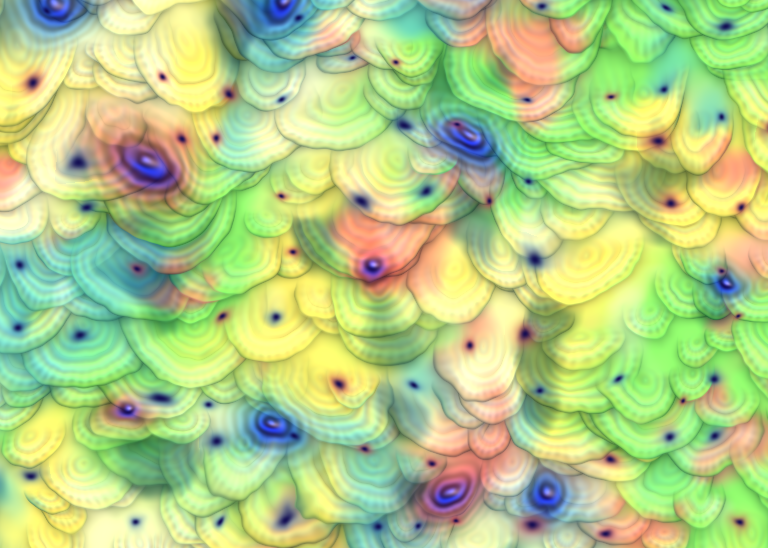
Give the GLSL for this pattern, as a WebGL 1 fragment shader.

```glsl
precision highp float;
// Melting pastel scallops: jittered discs are painted row by row from the bottom up,
// each with inked nested rims, a soft shadow and fine iridescent ripples.
// Noise fields choose the tints; scattered eyes and small dark spots go on top.
uniform vec2 u_resolution;

#define SCALE_CELL vec2(0.105, 0.075)
#define RADIUS_MIN 0.045
#define RADIUS_MAX 0.125
#define RIPPLE_PITCH 0.0175
#define RIPPLE_DEPTH 0.060
#define RIM_INK 0.50
#define SHADOW_DEPTH 0.24
#define CONTRAST 1.18
#define EYE_CELL 0.31
#define EYE_CHANCE 0.58
#define SPOT_CELL 0.115
#define SPOT_CHANCE 0.60

const float TAU = 6.28318;
const vec3 CREAM = vec3(0.93, 0.93, 0.70);
const vec3 YELLOW = vec3(0.96, 0.91, 0.45);
const vec3 GREEN = vec3(0.57, 0.91, 0.45);
const vec3 TEAL = vec3(0.40, 0.76, 0.72);
const vec3 SALMON = vec3(0.97, 0.57, 0.50);
const vec3 INDIGO = vec3(0.10, 0.06, 0.52);

vec3 hash3(vec2 p) {
  vec3 q = fract(p.xyx * vec3(0.1031, 0.1030, 0.0973));
  q += dot(q, q.yxz + 33.33);
  return fract((q.xxy + q.yzz) * q.zyx);
}

float noise(vec2 p) {
  vec2 i = floor(p), f = fract(p);
  f = f * f * (3.0 - 2.0 * f);
  return mix(mix(hash3(i).x, hash3(i + vec2(1, 0)).x, f.x),
             mix(hash3(i + vec2(0, 1)).x, hash3(i + vec2(1, 1)).x, f.x), f.y);
}

float fbm(vec2 p) {
  return 0.65 * noise(p) + 0.35 * noise(p * 2.3 + 17.0);
}

vec2 wobble(vec2 p) {
  return vec2(noise(p), noise(p + 40.0)) - 0.5;
}

vec2 warp(vec2 p) {
  return p + 0.065 * wobble(p * 6.0) + 0.012 * wobble(p * 19.0 + 9.0)
           + 0.005 * wobble(p * 52.0 + 5.0);
}

// Paints the discs: tint offset, signed ripples per channel, sheen and light.
void paintScallops(vec2 p, out vec2 offset, out vec3 ripple, out float sheen, out float shade) {
  offset = vec2(0.0);
  ripple = vec3(0.0);
  sheen = 0.0;
  shade = 1.0;
  float inkFlow = smoothstep(0.2, 0.75, noise(p * 15.0 + 31.0));
  vec2 base = floor(p / SCALE_CELL);
  for (int j = -2; j <= 2; j++) {
    for (int i = -2; i <= 2; i++) {
      vec2 id = base + vec2(i, j);
      vec3 rnd = hash3(id + 50.0);
      vec2 q = p - (id + rnd.xy) * SCALE_CELL;
      float radius = mix(RADIUS_MIN, RADIUS_MAX, rnd.z * rnd.z);
      float inside = radius - length(q);
      float lower = smoothstep(0.45, -0.5, q.y / radius);
      float cover = smoothstep(-0.003, 0.003, inside) * lower;
      shade *= 1.0 - SHADOW_DEPTH * lower * exp(-max(-inside, 0.0) / 0.010);
      // The rim, and a fainter nested arc further in.
      float ink = RIM_INK * (0.3 + 0.8 * inkFlow) * exp(-abs(inside) / 0.005);
      ink += 0.3 * RIM_INK * (1.0 - 0.6 * inkFlow) * exp(-abs(inside - 0.45 * radius) / 0.004);
      shade = mix(shade, 1.0 - ink, cover);
      // Rings follow the rim; a radial comb marks the edge.
      float comb = sin(atan(q.x, -q.y) * floor(radius * 330.0))
                 * exp(-abs(inside - 0.012) / 0.009);
      vec3 rings = sin(TAU * inside / RIPPLE_PITCH + vec3(0.0, 0.7, 1.8));
      ripple = mix(ripple, rings + 0.6 * comb, cover);
      sheen = mix(sheen, exp(-pow((inside - 0.030) / 0.018, 2.0)), cover);
      offset = mix(offset, rnd.zx - 0.5, cover);
    }
  }
}

vec3 tint(vec2 p, vec2 offset) {
  vec2 t = p * 3.1 + offset * 0.22;
  vec3 c = mix(CREAM, YELLOW, smoothstep(0.30, 0.56, fbm(t * 1.5 + 3.0)));
  c = mix(c, GREEN, smoothstep(0.46, 0.72, fbm(t + 21.0) + 0.10 * (p.x - 0.7)));
  c = mix(c, SALMON, 0.85 * smoothstep(0.59, 0.82, fbm(t * 1.9 + 58.0)));
  return mix(c, TEAL, 0.85 * smoothstep(0.60, 0.80, fbm(t * 1.3 + 83.0)));
}

// Large eyes: a coloured halo (core = 0) or the nested blue crescents (core = 1).
vec3 addEyes(vec3 col, vec2 p, float core) {
  vec2 base = floor(p / EYE_CELL);
  for (int j = -1; j <= 1; j++) {
    for (int i = -1; i <= 1; i++) {
      vec2 id = base + vec2(i, j);
      vec3 rnd = hash3(id + 211.0), kind = hash3(id + 307.0);
      vec2 q = p - (id + 0.15 + 0.7 * rnd.xy) * EYE_CELL;
      q.y += 0.7 * (kind.z - 0.5) * q.x;
      float size = mix(0.016, 0.036, kind.y) * step(rnd.z, EYE_CHANCE) + 0.0001;
      float d = length(q * vec2(0.9, 1.1)) / size;
      float rings = 0.5 + 0.5 * cos(TAU * length(q - vec2(0.0, 0.5 * size)) / 0.021);
      vec3 halo = mix(vec3(0.93, 0.36, 0.34), vec3(0.26, 0.56, 0.74), step(0.5, kind.x));
      vec3 ball = mix(INDIGO * 0.7, vec3(0.14, 0.22, 0.95), rings);
      vec2 g = (q - size * vec2(0.2, 0.35)) / size * vec2(0.8, 1.2);
      float glint = exp(-dot(g, g) * 9.0) * step(0.001, size);
      col = mix(col, halo * (0.8 + 0.3 * rings), 0.9 * (1.0 - core) * exp(-d * d * 0.15));
      col = mix(col, ball, core * exp(-d * d * 0.75));
      col += core * vec3(0.45, 0.38, 0.25) * glint;
    }
  }
  return col;
}

// Small dark nodes with a violet or blue fringe.
vec3 addSpots(vec3 col, vec2 p) {
  vec2 id = floor(p / SPOT_CELL);
  vec3 rnd = hash3(id + 401.0), kind = hash3(id + 503.0);
  vec2 q = p - (id + 0.25 + 0.5 * rnd.xy) * SPOT_CELL;
  float d = length(q * vec2(0.85, 1.1)) / mix(0.005, 0.013, kind.y * kind.y);
  float on = step(rnd.z, SPOT_CHANCE);
  vec3 fringe = mix(vec3(0.85, 0.22, 0.32), vec3(0.15, 0.40, 0.70), step(0.5, kind.x));
  col = mix(col, fringe, 0.6 * on * exp(-d * d * 0.25));
  return mix(col, INDIGO * 0.6, 0.95 * on * exp(-d * d * 1.2));
}

void main() {
  vec2 p = gl_FragCoord.xy / u_resolution.y;
  vec2 w = warp(p);
  vec2 offset;
  vec3 ripple;
  float sheen, shade;
  paintScallops(w, offset, ripple, sheen, shade);

  // Tint with halos, then pale sheen and cool hollows at a broad scale.
  vec3 col = addEyes(tint(w, offset), w, 0.0);
  float broad = fbm(w * 7.0 + 140.0);
  col = mix(col, vec3(0.96, 0.95, 0.88), 0.18 * sheen + 0.35 * smoothstep(0.58, 0.82, broad));
  col *= 1.0 - vec3(0.42, 0.30, 0.18) * smoothstep(0.36, 0.16, broad);

  col *= 1.0 + RIPPLE_DEPTH * (0.4 + noise(p * 9.0)) * ripple;
  col *= mix(vec3(0.10, 0.17, 0.24), vec3(1.08), shade);
  col = 0.62 + (col - 0.62) * CONTRAST;
  col = addSpots(addEyes(col, w, 1.0), w);
  gl_FragColor = vec4(clamp(col, 0.0, 1.0), 1.0);
}
```
